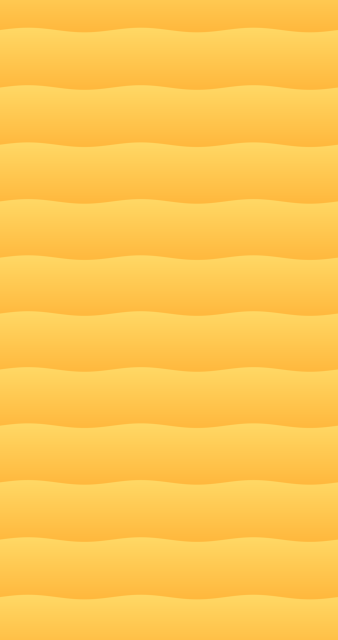
Give the GLSL for this background, as a Shadertoy shader.

```glsl
// Stacked golden dunes: wavy-topped bands, each shaded from pale crest to deep amber.
#define BAND_COUNT 11
#define FIRST_EDGE 0.0469
#define BAND_STEP 0.0886
#define WAVES_ACROSS 3.0
#define WAVE_HEIGHT 0.0036
#define EDGE_DRIFT 0.0021
#define CREST_COLOR vec3(1.0, 0.848, 0.396)
#define BASE_COLOR vec3(1.0, 0.720, 0.238)

const float TAU = 6.2831853;

// Mean depth of a band's upper edge, with a slow unevenness in the spacing
float edgeDepth(float band) {
    return FIRST_EDGE + band * BAND_STEP + EDGE_DRIFT * sin(TAU * band / 10.0);
}

// Straight vertical gradient, from the crest to the lowest visible trough
vec3 bandColor(float depth, float top) {
    float t = (depth - top + WAVE_HEIGHT) / (BAND_STEP + 2.0 * WAVE_HEIGHT);
    return mix(CREST_COLOR, BASE_COLOR, clamp(t, 0.0, 1.0));
}

void mainImage(out vec4 fragColor, in vec2 fragCoord) {
    vec2 uv = fragCoord / iResolution.xy;
    float depth = 1.0 - uv.y;
    float soft = 0.75 / iResolution.y;
    float wave = WAVE_HEIGHT * sin(TAU * WAVES_ACROSS * uv.x);

    // The partly hidden band at the top, then each lower band over the last
    vec3 color = bandColor(depth, edgeDepth(-1.0));
    for (int i = 0; i < BAND_COUNT; i++) {
        float top = edgeDepth(float(i));
        float cover = smoothstep(-soft, soft, depth - top + wave);
        color = mix(color, bandColor(depth, top), cover);
    }
    fragColor = vec4(color, 1.0);
}
```
